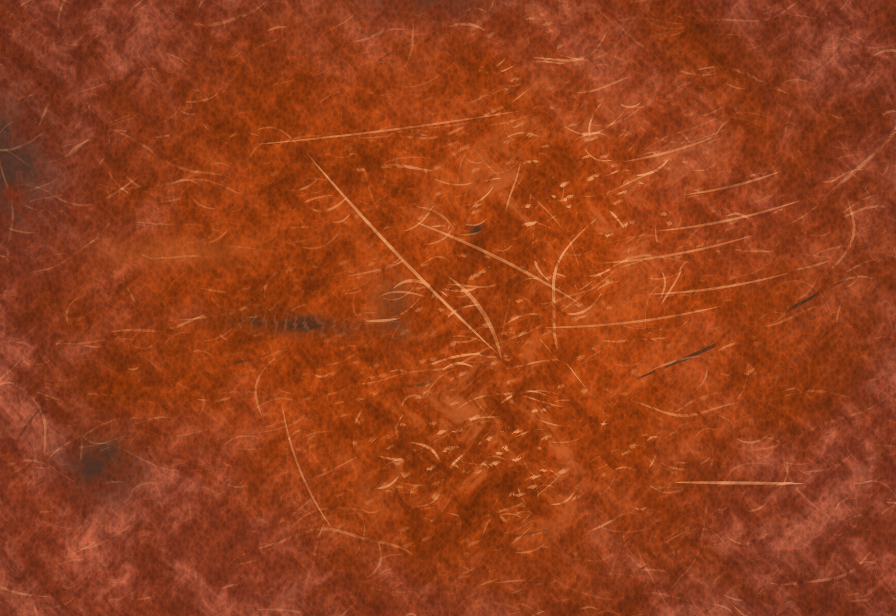
Reproduce this texture procedurally as a Shadertoy shader.

```glsl
const vec3 AMBER = vec3(0.63, 0.245, 0.055);
const vec3 UMBER = vec3(0.47, 0.195, 0.115);
const vec3 HAZE = vec3(0.61, 0.34, 0.25);
const vec3 SCUFF = vec3(0.75, 0.38, 0.18);
const vec3 RAW_HIDE = vec3(0.92, 0.62, 0.41);
const vec3 SOOT = vec3(0.22, 0.16, 0.13);

float hash(vec2 p) {
    vec3 q = fract(p.xyx * 0.1031);
    q += dot(q, q.yzx + 33.33);
    return fract((q.x + q.y) * q.z);
}

vec2 hash2(vec2 p) {
    return vec2(hash(p), hash(p + 57.3));
}

mat2 rotate(float angle) {
    float c = cos(angle), s = sin(angle);
    return mat2(c, -s, s, c);
}

// Layered, warped sines, roughly -1 to 1
float mottle(vec2 p) {
    float sum = 0.0, gain = 0.5;
    for (int i = 0; i < 5; i++) {
        p += 0.7 * sin(p.yx * 1.3 + float(i));
        sum += gain * sin(p.x) * sin(p.y + 1.0);
        p = rotate(0.9) * p * 1.8 + 3.1;
        gain *= 0.68;
    }
    return sum;
}

// Cellular noise: distance to the nearest point, and its random value
vec2 cells(vec2 p) {
    vec2 nearest = vec2(9.0, 0.0);
    for (int k = 0; k < 9; k++) {
        vec2 id = floor(p) + vec2(k % 3, k / 3) - 1.0;
        float d = length(id + hash2(id) - p);
        if (d < nearest.x) nearest = vec2(d, hash(id + 11.7));
    }
    return nearest;
}

// Tapered, bent scratch with antialiased coverage
float scratch(vec2 p, vec2 centre, float angle, float reach, float width, float bend) {
    float pixel = 1.0 / iResolution.y;
    vec2 q = rotate(angle) * (p - centre);
    float t = q.x / reach;
    float w = width * sqrt(max(1.0 - t * t, 0.0));
    float d = abs(q.y - bend * reach * (t * t - 0.3));
    return clamp((w - d) / pixel + 0.5, 0.0, 1.0) * min(1.0, 2.0 * w / pixel);
}

// One random scratch per grid cell, most of them faint
float scratchLayer(vec2 p, float scale, float width, float seed) {
    float sum = 0.0;
    for (int k = 0; k < 9; k++) {
        vec2 id = floor(p * scale) + vec2(k % 3, k / 3) - 1.0;
        vec2 a = hash2(id + seed), b = hash2(id + seed + 23.1);
        float spread = b.x < 0.4 ? 3.0 : 0.7;
        float angle = 0.2 + spread * (a.y - 0.5);
        float reach = mix(0.25, 0.9, b.y) / scale;
        float power = pow(hash(id + seed + 71.9), 2.5);
        float bend = 0.9 * (hash(id + seed + 5.3) - 0.5);
        sum += power * scratch(p, (id + a) / scale, angle, reach, width * (0.5 + power), bend);
    }
    return sum;
}

float blob(vec2 p, vec2 centre, vec2 size) {
    vec2 q = (p - centre) / size;
    return exp(-dot(q, q));
}

void mainImage(out vec4 fragColor, in vec2 fragCoord) {
    vec2 p = fragCoord / iResolution.y;
    vec2 uv = fragCoord / iResolution.xy;
    float broad = mottle(p * 5.0);
    float medium = mottle(p * 17.0 + 4.0);
    float fine = mottle(p * 60.0 + 9.0);

    // Tanned base, darker and duller towards the rim
    float rim = smoothstep(0.18, 0.62, length((uv - vec2(0.53, 0.52)) * vec2(1.05, 0.9)) + 0.16 * broad);
    vec3 color = mix(AMBER, UMBER, clamp(rim + 0.25 * medium, 0.0, 1.0));
    color = mix(color, HAZE, clamp(0.32 * rim * (0.4 + 1.6 * medium + fine), 0.0, 0.5));
    color *= 1.0 + 0.14 * broad + 0.17 * medium + 0.15 * fine;

    // Leather grain
    vec2 pore = cells(p * vec2(150.0, 110.0));
    color *= 0.94 + 0.2 * (pore.x - 0.45) + 0.16 * pore.y;

    // Rubbed areas with pale flecks
    float wear = blob(p, vec2(0.82, 0.27), vec2(0.2, 0.11)) + blob(p, vec2(0.95, 0.68), vec2(0.2, 0.13))
        + 0.8 * blob(p, vec2(0.85, 0.94), vec2(0.06, 0.1)) + 0.6 * blob(p, vec2(0.8, 0.48), vec2(0.3, 0.3));
    float rub = wear * smoothstep(-0.1, 0.7, medium + 0.5 * fine);
    rub += 0.7 * blob(p, vec2(0.29, 0.59 + 0.3 * (p.x - 0.3) * (p.x - 0.3)), vec2(0.13, 0.025));
    color = mix(color, SCUFF, clamp(0.6 * rub, 0.0, 0.65));
    vec2 fleck = cells(rotate(0.2) * p * vec2(42.0, 95.0) + 0.5 * fine);
    float flecks = smoothstep(0.4, 0.15, fleck.x) * smoothstep(0.8, 1.0, fleck.y + 0.25 * fine);
    color = mix(color, RAW_HIDE, clamp(flecks * (0.06 + 0.6 * wear), 0.0, 0.8));

    // Dark stains and a ribbed scrape
    float stain = blob(p, vec2(0.16, 0.24), vec2(0.06, 0.05)) + blob(p, vec2(0.0, 0.72), vec2(0.09, 0.12))
        + 0.7 * blob(p, vec2(0.7, 1.0), vec2(0.1, 0.03)) + 1.5 * blob(p, vec2(0.777, 0.625), vec2(0.014, 0.01));
    float scrape = blob(p, vec2(0.47, 0.475 - 0.08 * (p.x - 0.47)), vec2(0.11, 0.016));
    stain += 1.3 * scrape + 0.5 * blob(p, vec2(0.64, 0.49), vec2(0.03, 0.06));
    color = mix(color, SOOT, clamp(stain * (0.5 + 0.6 * medium + 0.5 * fine), 0.0, 0.75));
    float ribs = smoothstep(0.4, 0.9, sin(p.x * 330.0 + 6.0 * medium + 40.0 * p.y));
    color = mix(color, HAZE, 0.5 * ribs * scrape);
    color = mix(color, SOOT, 0.7 * scratchLayer(p, 4.0, 0.0022, 91.0) * smoothstep(0.1, 0.5, medium));

    // Scattered scratches, from long to hair-fine
    float marks = 0.0;
    for (int i = 0; i < 5; i++) {
        float level = float(i);
        vec2 bent = p + 0.004 * sin(p.yx * 45.0 + level);
        marks += scratchLayer(bent, 3.5 * pow(1.65, level), 0.0021 - 0.0002 * level, 13.0 * level);
    }
    marks *= (0.4 + 0.7 * min(wear, 1.0)) * smoothstep(-0.6, 0.5, fine + 0.5 * medium);

    // Deep cuts and a fan of parallel strokes
    float cuts = scratch(p, vec2(0.65, 0.585), -0.81, 0.225, 0.0026, 0.03);
    cuts += 0.7 * scratch(p, vec2(0.81, 0.578), -0.46, 0.15, 0.0025, -0.05);
    cuts += 0.6 * scratch(p, vec2(0.63, 0.79), 0.126, 0.22, 0.0017, 0.02);
    cuts += 0.9 * scratch(p, vec2(1.2, 0.216), -0.01, 0.105, 0.0025, 0.0);
    cuts += 0.6 * scratch(p, vec2(0.49, 0.24), -1.19, 0.11, 0.0018, 0.12);
    cuts += 0.7 * scratch(p, vec2(0.78, 0.49), -1.0, 0.08, 0.0035, -0.2);
    for (int i = 0; i < 6; i++) {
        float step6 = float(i);
        vec2 jitter = hash2(vec2(step6, 8.0));
        vec2 centre = vec2(1.0 + 0.2 * jitter.x, 0.48 + 0.055 * step6);
        cuts += 0.65 * scratch(p, centre, 0.12 + 0.03 * step6, 0.07 + 0.08 * jitter.y, 0.002, 0.06);
    }
    cuts *= 0.75 + 0.35 * fine;
    color = mix(color, RAW_HIDE, clamp(marks + cuts, 0.0, 0.85));

    fragColor = vec4(clamp(color, 0.0, 1.0), 1.0);
}
```
